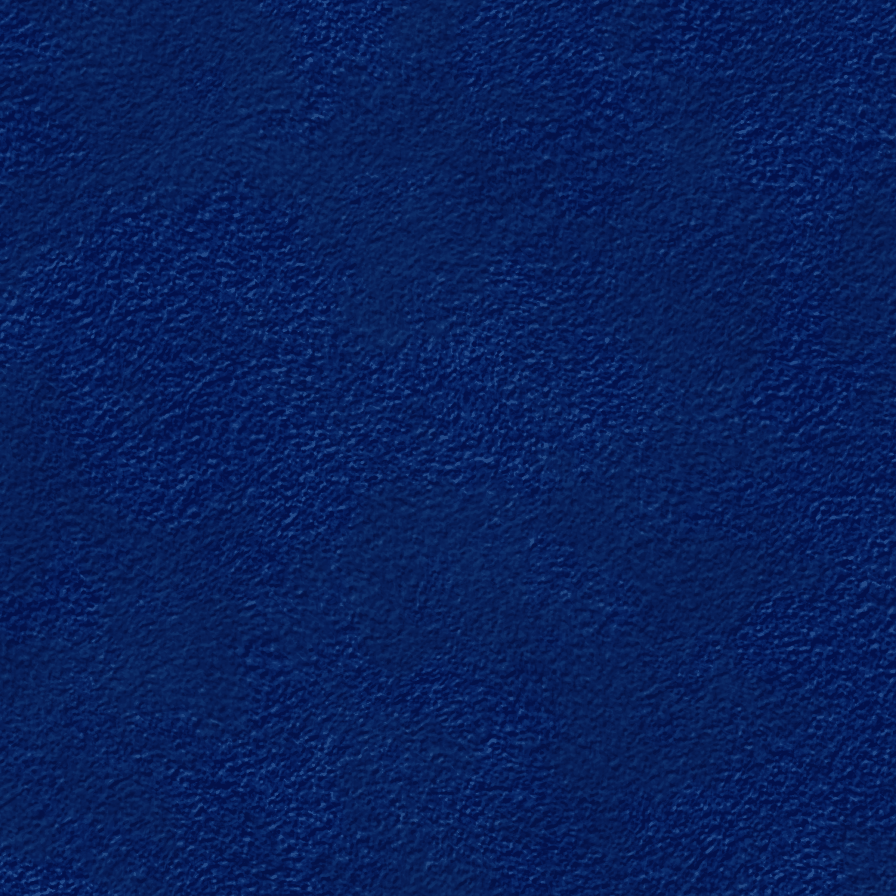
Reproduce this texture procedurally as a WebGL 2 fragment shader.

```glsl
#version 300 es
precision highp float;
// Deep blue napped suede: fine raking-lit grain in rough and worn patches, with pale glints.

#define GRAIN_SCALE 160.0   // grains across the canvas
#define GRAIN_ANGLE 0.45    // direction of the creases, radians
#define GRAIN_STRETCH 0.80  // below 1 lengthens grains along the creases
#define LIGHT_STEP 0.55     // relief sampling distance, in grains
#define PATCH_SCALE 4.6     // worn patches across the canvas
#define ROUGH_RELIEF 5.0    // relief strength on raised nap
#define WORN_RELIEF 2.3     // relief strength on flattened nap
#define SHADE_DEPTH 1.3     // broad light and dark variation
#define FIBRE_SCALE 290.0   // loose fibre specks across the canvas
#define FIBRE_DEPTH 3.2     // contrast of the fibre specks
#define GLINT_STRENGTH 2.0
#define BLUE_SHIFT 0.026    // purer blue on raised nap

uniform vec2 u_resolution;
out vec4 fragColor;

// Integer hash of a cell: jitter in xy, level in z
vec3 hashCell(ivec2 cell) {
    uvec3 v = uvec3(uint(cell.x + 4096), uint(cell.y + 4096), 17u);
    v = v * 1664525u + 1013904223u;
    v.x += v.y * v.z;
    v.y += v.z * v.x;
    v.z += v.x * v.y;
    v ^= v >> 16u;
    v.x += v.y * v.z;
    v.y += v.z * v.x;
    v.z += v.x * v.y;
    return vec3(v >> 8u) / 16777216.0;
}

// Smooth cellular noise: levels of nearby points blended by distance
float cellNoise(vec2 p) {
    vec2 base = floor(p);
    float total = 0.0, weightSum = 0.0;
    for (int y = -1; y <= 1; y++) {
        for (int x = -1; x <= 1; x++) {
            vec2 cell = base + vec2(x, y);
            vec3 point = hashCell(ivec2(cell));
            vec2 d = cell + point.xy - p;
            float weight = exp(-7.0 * dot(d, d));
            total += weight * point.z;
            weightSum += weight;
        }
    }
    return total / weightSum;
}

mat2 rotation(float angle) {
    float c = cos(angle), s = sin(angle);
    return mat2(c, -s, s, c);
}

// Layered cellular noise for the broad patches
float patchNoise(vec2 p) {
    float sum = 0.0, gain = 1.0, total = 0.0;
    for (int i = 0; i < 4; i++) {
        sum += gain * cellNoise(p);
        total += gain;
        gain *= 0.7;
        p = rotation(0.7) * p * 2.1 + 13.7;
    }
    return sum / total;
}

// Height of the nap: coarse tufts carrying finer fibres
float napHeight(vec2 p) {
    return 0.30 * cellNoise(p * 0.6 + 83.9)
         + 0.85 * cellNoise(p)
         + 0.75 * cellNoise(p * 1.75 + 31.3);
}

// Tone ramp from crease shadow to glint
vec3 suedeColor(float tone) {
    vec3 color = mix(vec3(0.014, 0.070, 0.280), vec3(0.028, 0.125, 0.365),
                     smoothstep(-2.3, 0.3, tone));
    color = mix(color, vec3(0.050, 0.183, 0.425), smoothstep(-0.2, 1.9, tone));
    return mix(color, vec3(0.135, 0.285, 0.520), smoothstep(1.8, 3.8, tone));
}

void main() {
    vec2 uv = gl_FragCoord.xy / u_resolution.y;

    // Patches of raised and flattened nap, and slow shading
    float rough = smoothstep(0.32, 0.68, patchNoise(uv * PATCH_SCALE + 5.3));
    float shade = patchNoise(uv * PATCH_SCALE * 1.2 + 71.9) - 0.5;

    // Grain lit across the creases, gently bent by layered sines
    vec2 bend = 0.006 * sin(uv.yx * vec2(23.0, 19.0) + 2.0 * sin(uv * 11.0));
    vec2 grain = rotation(GRAIN_ANGLE) * (uv + bend) * GRAIN_SCALE;
    grain.x *= GRAIN_STRETCH;
    float relief = napHeight(grain) - napHeight(grain + vec2(0.0, LIGHT_STEP));

    // Loose fibres: soft specks everywhere, the brightest glinting on raised nap
    float fibre = cellNoise(uv * FIBRE_SCALE + 9.1);
    float glint = smoothstep(0.74, 0.94, fibre) * rough
                * smoothstep(-0.08, 0.14, shade) * smoothstep(-0.15, 0.25, relief);

    float tone = relief * mix(WORN_RELIEF, ROUGH_RELIEF, rough)
               + (fibre - 0.5) * FIBRE_DEPTH * mix(0.5, 1.0, rough)
               + shade * SHADE_DEPTH + glint * GLINT_STRENGTH - 0.25 * rough;

    // Raised nap keeps a purer blue than the greyer worn nap
    vec3 color = suedeColor(tone);
    color += BLUE_SHIFT * (rough - 0.45) * vec3(-0.3, -0.15, 0.9);
    fragColor = vec4(color, 1.0);
}
```
